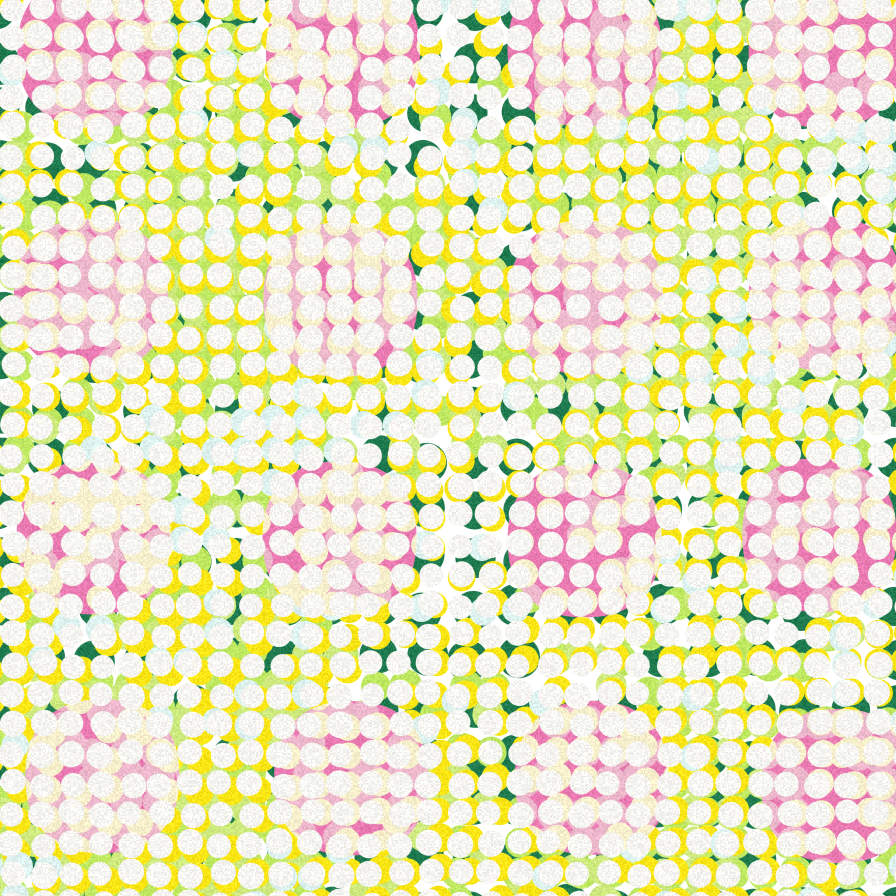
This pattern is drawn by a WebGL 2 fragment shader. Its source:

```glsl
#version 300 es
precision highp float;
// Layered misregistered halftone dots with a grid of large pink discs.

#define FINE_GRID vec2(30.0)
#define COARSE_GRID vec2(19.0, 18.0)
#define DISC_PITCH 0.2705
#define DISC_ORIGIN vec2(0.107, 0.128)
#define DISC_RADIUS 0.086
#define JITTER 0.17
#define DRIFT 0.22
#define SIZE_SPREAD 0.12
#define GRAIN_CELLS 640.0
#define GRAIN_STRENGTH 0.10

uniform vec2 u_resolution;
out vec4 fragColor;

const float TAU = 6.2831853;
const vec3 PAPER = vec3(1.0);
const vec3 CHALK = vec3(0.965, 0.962, 0.947);
const vec3 FOREST = vec3(0.12, 0.48, 0.31);
const vec3 LIME = vec3(0.75, 0.91, 0.38);
const vec3 PALE_LIME = vec3(0.81, 0.92, 0.50);
const vec3 YELLOW = vec3(0.98, 0.90, 0.08);
const vec3 ICE = vec3(0.87, 0.95, 0.94);
const vec3 PINK = vec3(0.92, 0.48, 0.70);
const vec3 ROSE = vec3(0.93, 0.72, 0.80);
const vec3 CREAM = vec3(0.97, 0.94, 0.80);

vec3 hash3(vec2 cell, float seed) {
    vec3 h = fract(vec3(cell.xyx + seed * 7.31) * vec3(0.1031, 0.1030, 0.0973));
    h += dot(h, h.yxz + 33.33);
    return fract((h.xxy + h.yzz) * h.zyx);
}

// Broad regions where the ink prints densely (+1) or thinly (-1).
float density(vec2 p) {
    return 0.5 * (cos(TAU * (p.x - 0.22) / 0.56) + cos(TAU * (p.y - 0.7) / 0.62));
}

// Slow registration error of one ink, in grid cells.
vec2 drift(vec2 p, float seed) {
    return DRIFT * vec2(sin(TAU * (0.7 * p.y + 0.4 * p.x) + seed * 2.1),
                        sin(TAU * (0.8 * p.x - 0.5 * p.y) + seed * 3.7));
}

float cover(float distanceToEdge) {
    float pixel = 1.0 / u_resolution.y;
    return 1.0 - smoothstep(-0.7 * pixel, 0.7 * pixel, distanceToEdge);
}

// Coverage of one layer of jittered dots; swell ties dropout to density.
float dots(vec2 p, vec2 grid, vec2 shift, float radius, float keep, float swell, float seed) {
    vec2 base = floor(p * grid - shift);
    float nearest = 1.0;
    for (int y = -1; y <= 1; y++) {
        for (int x = -1; x <= 1; x++) {
            vec2 cell = base + vec2(x, y);
            vec3 rnd = hash3(cell + 11.0, seed);
            vec3 rnd2 = hash3(cell + 47.0, seed + 3.0);
            vec2 home = (cell + 0.5 + shift) / grid;
            vec2 offset = JITTER * (rnd.xy - 0.5);
            if (seed > 1.5) offset += drift(home, seed);
            float size = radius * (1.0 + SIZE_SPREAD * (rnd2.x - 0.5));
            float edge = length(p - home - offset / grid) - size;
            if (rnd.z < keep + swell * density(home)) nearest = min(nearest, edge);
        }
    }
    return cover(nearest);
}

// Slightly squared large discs, each nudged off its grid point.
float discs(vec2 p) {
    vec2 cell = floor((p - DISC_ORIGIN) / DISC_PITCH + 0.5);
    vec2 nudge = 0.012 * (hash3(cell + 5.0, 9.0).xy - 0.5);
    nudge.x += cell.y < 0.5 ? 0.012 : 0.0;
    vec2 q = abs(p - DISC_ORIGIN - cell * DISC_PITCH - nudge);
    return cover(pow(pow(q.x, 2.3) + pow(q.y, 2.3), 1.0 / 2.3) - DISC_RADIUS);
}

void main() {
    vec2 p = gl_FragCoord.xy / u_resolution.y;
    vec2 shift = vec2(-0.1, 0.25);
    float disc = discs(p);

    // Ink coverage, bottom layer to top
    float forest = dots(p, COARSE_GRID, vec2(0.5, 0.28), 0.0222, 0.93, 0.0, 1.0);
    float lime = dots(p, FINE_GRID, shift + vec2(0.12, 0.2), 0.0176, 0.50, 0.5, 2.0);
    float paleLime = dots(p, FINE_GRID, shift + vec2(-0.1, 0.1), 0.0172, 0.32, 0.35, 5.0);
    float yellow = dots(p, FINE_GRID, shift + vec2(0.08, -0.03), 0.0154, 0.78, 0.1, 3.0);
    float ice = dots(p, FINE_GRID, shift, 0.0156, 0.2, -0.1, 4.0);
    float chalk = dots(p, FINE_GRID, shift, 0.0140, 1.1, 0.0, 1.2);

    // Inks turn to pinks and cream inside the discs
    vec3 color = mix(PAPER, FOREST, forest);
    color = mix(color, PINK, disc);
    color = mix(color, mix(LIME, ROSE, disc), lime);
    color = mix(color, mix(PALE_LIME, ROSE, disc), paleLime);
    color = mix(color, mix(YELLOW, CREAM, disc), yellow);
    color = mix(color, mix(ICE, CREAM, disc), ice);
    color = mix(color, CHALK, chalk);

    // Fine speckle in the inked areas only
    float inked = max(max(max(forest, disc), max(lime, paleLime)), max(max(yellow, ice), chalk));
    float speckle = hash3(floor(p * GRAIN_CELLS), 6.0).x - 0.5;
    color += GRAIN_STRENGTH * speckle * inked;

    fragColor = vec4(clamp(color, 0.0, 1.0), 1.0);
}
```
